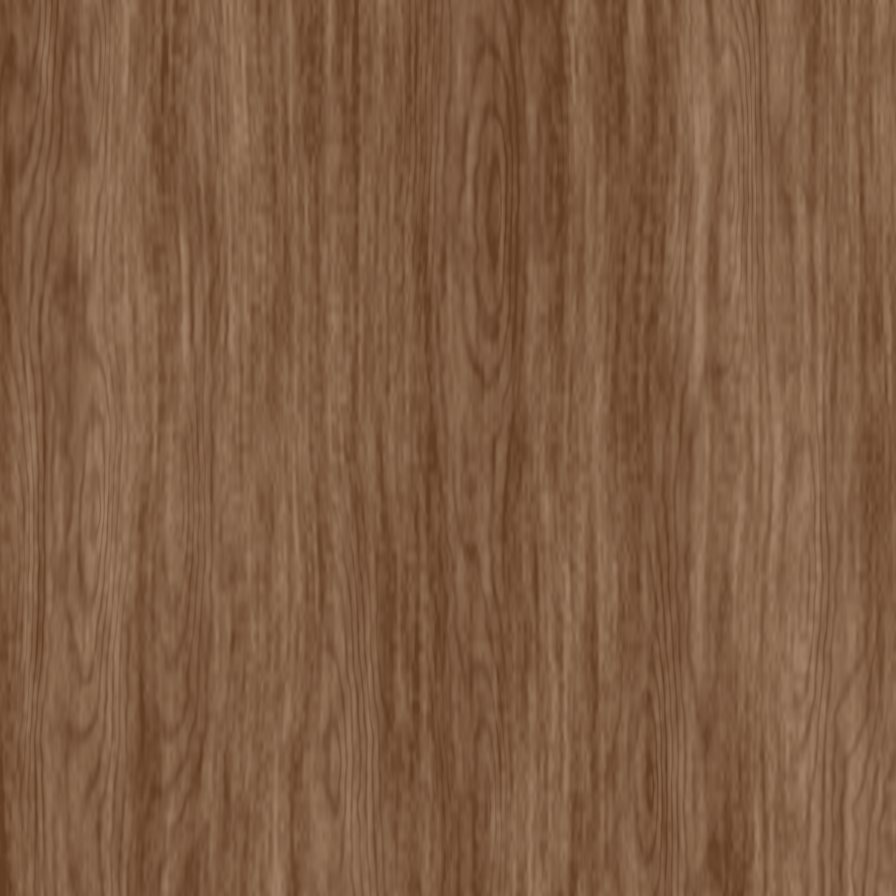
A WebGL 1 fragment shader for this texture:

```glsl
precision highp float;
// Brown walnut veneer: vertical streaks, fine pores and slim cathedral rings.

uniform vec2 u_resolution;

const vec3 DARK_WOOD = vec3(0.43, 0.29, 0.19);
const vec3 LIGHT_WOOD = vec3(0.58, 0.45, 0.35);
const vec3 RING_TINT = vec3(0.37, 0.24, 0.18);
const float TAU = 6.28318;

float hash(vec2 cell) {
  return fract(sin(dot(cell, vec2(127.1, 311.7))) * 4375.85);
}

vec2 hash2(vec2 cell) {
  return vec2(hash(cell), hash(cell + 57.3));
}

// Smooth value noise from -1 to 1.
float noise(vec2 p) {
  vec2 cell = floor(p);
  vec2 f = fract(p);
  f = f * f * (3.0 - 2.0 * f);
  float low = mix(hash(cell), hash(cell + vec2(1.0, 0.0)), f.x);
  float high = mix(hash(cell + vec2(0.0, 1.0)), hash(cell + 1.0), f.x);
  return 2.0 * mix(low, high, f.y) - 1.0;
}

// Cellular distance whose cells melt together, giving nested ovals.
float softCells(vec2 p, float sharpness) {
  vec2 cell = floor(p);
  float sum = 0.0;
  for (int j = -1; j <= 1; j++) {
    for (int i = -1; i <= 1; i++) {
      vec2 neighbour = cell + vec2(float(i), float(j));
      vec2 centre = neighbour + 0.15 + 0.7 * hash2(neighbour);
      sum += exp(-sharpness * length(p - centre));
    }
  }
  return -log(sum) / sharpness;
}

// Slow sideways drift of the grain along its length.
vec2 bendGrain(vec2 p, float amount) {
  float sway = sin(p.y * 5.0 + p.x * 9.0) + 0.5 * sin(p.y * 13.0 - p.x * 17.0);
  return p + vec2(amount * (sway + noise(p * vec2(14.0, 6.0))), 0.0);
}

// Dark growth rings, 0 between the lines and 1 on them.
// The slant opens the ovals into long lines on one side.
float growthRings(vec2 p, float ringCount, float slant) {
  float wobble = 0.35 * noise(p * vec2(40.0, 11.0))
               + 0.16 * noise(p * vec2(90.0, 40.0));
  float cells = softCells(p * vec2(14.0, 1.7), 6.0);
  float phase = ringCount * cells + slant * p.x + wobble;
  return pow(0.5 + 0.5 * sin(TAU * phase), 2.5);
}

// Strips that fade across their width and change tone at a crisp seam.
float stripTone(float x, float stripCount) {
  float position = x * stripCount + 0.08;
  float strip = floor(position);
  float across = position - strip;
  float start = hash(vec2(strip, 3.0));
  float end = hash(vec2(strip, 8.0));
  float previousEnd = hash(vec2(strip - 1.0, 8.0));
  float tone = mix(start, end, across);
  return 2.0 * mix(previousEnd, tone, smoothstep(0.0, 0.025, across)) - 1.0;
}

// Broad, medium and narrow bands of light and dark wood.
float streaks(vec2 p) {
  return 0.20 * noise(p * vec2(10.0, 1.3) + 4.0)
       + 0.25 * noise(p * vec2(27.0, 1.7) + 19.0)
       + 0.28 * noise(p * vec2(64.0, 2.2) + 31.0);
}

// Hair-thin straight grain and short pores.
float fineGrain(vec2 p) {
  return 0.32 * noise(p * vec2(125.0, 3.0))
       + 0.34 * noise(p * vec2(230.0, 14.0) + 11.0)
       + 0.24 * noise(p * vec2(300.0, 90.0) + 23.0);
}

void main() {
  vec2 uv = gl_FragCoord.xy / u_resolution;
  vec2 grain = bendGrain(uv, 0.003);

  float figure = smoothstep(-0.1, 0.55, noise(grain * vec2(13.0, 1.1) + 41.0));
  float rings = growthRings(grain, 9.0, 55.0);
  float ringStrength = mix(0.10, 0.44, figure);

  float tone = 0.48 + streaks(grain) + 0.14 * stripTone(grain.x, 6.0);
  tone += fineGrain(grain) * mix(1.0, 0.7, figure);
  tone -= ringStrength * (rings - 0.34);
  tone = clamp(tone, -0.3, 1.3);

  vec3 wood = mix(DARK_WOOD, LIGHT_WOOD, tone);
  wood = mix(wood, RING_TINT, 0.08 * rings * figure);
  gl_FragColor = vec4(wood, 1.0);
}
```
